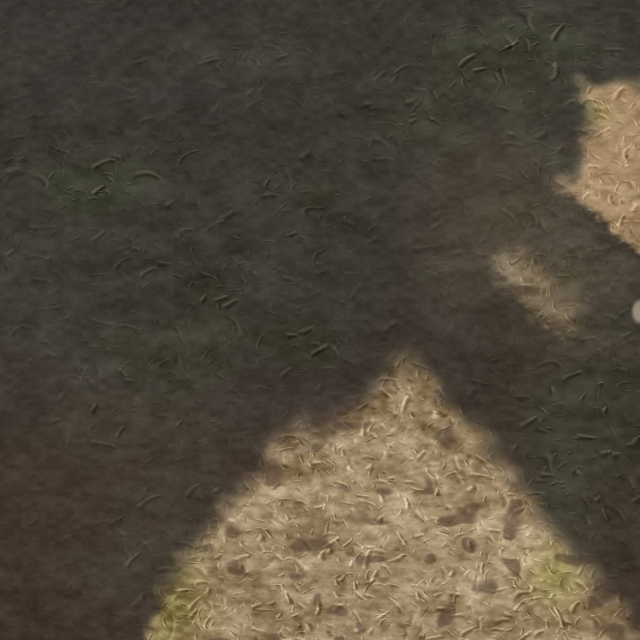
This texture is drawn by a three.js fragment shader. Its source:

```glsl
// Patches of sunlight on dry, grassy ground under soft tree shade.
varying vec2 vUv;

float hash(vec2 p) {
  return fract(sin(dot(p, vec2(127.1, 311.7))) * 43758.5453);
}

float noise(vec2 p) {
  vec2 i = floor(p), f = fract(p);
  f = f * f * (3.0 - 2.0 * f);
  return mix(mix(hash(i), hash(i + vec2(1.0, 0.0)), f.x),
             mix(hash(i + vec2(0.0, 1.0)), hash(i + 1.0), f.x), f.y);
}

float fbm(vec2 p) {
  float sum = 0.0, amp = 0.5;
  for (int i = 0; i < 4; i++) {
    sum += amp * noise(p);
    p = mat2(1.6, 1.2, -1.2, 1.6) * p + 7.3;
    amp *= 0.5;
  }
  return sum;
}

float ramp(float a, float b, float x) {
  return clamp((x - a) / (b - a), 0.0, 1.0);
}

float segment(vec2 p, vec2 a, vec2 b) {
  vec2 d = b - a;
  return length(p - a - d * clamp(dot(p - a, d) / dot(d, d), 0.0, 1.0));
}

// Soft round spot with separate horizontal and vertical radii
float spot(vec2 p, vec2 centre, vec2 radius) {
  vec2 q = (p - centre) / radius;
  return exp(-dot(q, q));
}

// Scattered short blades, each with a dark underside
float blades(vec2 p, float seed, float spread, float density) {
  vec2 cell = floor(p);
  float tone = 0.0;
  for (int y = -1; y <= 1; y++) {
    for (int x = -1; x <= 1; x++) {
      vec2 id = cell + vec2(float(x), float(y));
      float h = hash(id + seed), k = hash(id + seed + 19.7);
      float angle = (h - 0.5) * spread - 0.25;
      vec2 q = p - id - vec2(k, hash(id + seed + 41.3));
      q = mat2(cos(angle), -sin(angle), sin(angle), cos(angle)) * q;
      q.y += (k - 0.5) * 0.9 * q.x * q.x;
      float kind = hash(id + seed + 63.1);
      float reach = 0.12 + 0.4 * k * k;
      float width = 0.17 * (1.0 - 0.55 * ramp(-reach, reach, q.x));
      float lit = 1.0 - smoothstep(0.0, width, segment(q, vec2(-reach, 0.0), vec2(reach, 0.0)));
      float under = 1.0 - smoothstep(0.0, width * 1.3, segment(q, vec2(-reach, -0.17), vec2(reach * 0.7, -0.17)));
      tone += step(kind, density) * (0.35 + 0.65 * h) * (lit - 0.75 * under);
    }
  }
  return tone;
}

// Large sunlit wedge at the bottom, as a height over x
float wedge(vec2 p) {
  float top = -0.12 + 0.18 * ramp(0.2, 0.24, p.x) + 0.13 * ramp(0.24, 0.345, p.x)
    + 0.12 * ramp(0.345, 0.43, p.x) + 0.04 * ramp(0.43, 0.54, p.x)
    + 0.08 * ramp(0.54, 0.62, p.x) - 0.42 * ramp(0.66, 1.0, p.x);
  return smoothstep(-0.03, 0.035, (top - p.y) * 0.7);
}

// Sunlit notch entering from the right edge
float notch(vec2 p) {
  float left = 0.88 + 1.3 * max(0.7 - p.y, 0.0) + 0.03 * smoothstep(0.7, 0.77, p.y);
  return smoothstep(-0.022, 0.025, p.x - left) * (1.0 - smoothstep(0.855, 0.885, p.y));
}

void main() {
  vec2 p = vUv;
  vec2 ground = p * vec2(1.0, 1.25);
  float broad = fbm(ground * 7.0);
  float clod = fbm(ground * vec2(24.0, 34.0) + 11.0) - 0.47;
  float grit = fbm(ground * vec2(75.0, 95.0)) - 0.47;
  vec2 warp = vec2(noise(ground * 30.0), noise(ground * 30.0 + 31.0)) - 0.5;

  // Sunlight with ragged, blurred borders
  vec2 edge = p + warp * 0.028 + grit * 0.012;
  float glint = 0.55 * (1.0 - smoothstep(0.005, 0.05, segment(edge, vec2(0.79, 0.59), vec2(0.88, 0.51))));
  float haze = 0.16 * spot(p, vec2(0.93, 0.6), vec2(0.11, 0.08))
    + 0.10 * spot(p, vec2(0.94, 0.46), vec2(0.06, 0.025));
  float notchLight = notch(edge);
  float sun = clamp(max(max(wedge(edge), notchLight), glint) + haze, 0.0, 1.0);

  // Grass clumps in the shade
  float clump = spot(p, vec2(0.5, 0.7), vec2(0.09, 0.06)) + spot(p, vec2(0.16, 0.72), vec2(0.16, 0.06))
    + spot(p, vec2(0.33, 0.54), vec2(0.14, 0.1)) + spot(p, vec2(0.78, 0.92), vec2(0.18, 0.07))
    + spot(p, vec2(0.63, 0.81), vec2(0.1, 0.04)) + spot(p, vec2(0.93, 0.32), vec2(0.14, 0.16))
    + spot(p, vec2(0.48, 0.46), vec2(0.07, 0.04)) + spot(p, vec2(0.89, 0.57), vec2(0.05, 0.04));
  clump = clamp(clump * 0.75 + smoothstep(0.42, 0.7, broad) * 0.45, 0.0, 1.0);

  // Blade layers, sparse in the shade and tangled in the light
  vec2 bent = ground + warp * 0.02;
  float sparse = blades(bent * 30.0, 3.0, 2.4, 0.4) + 0.6 * blades(bent * 52.0, 8.0, 3.0, 0.5);
  float tangle = blades(bent * 33.0, 13.0, 4.0, 0.7) + 0.8 * blades(bent * 55.0, 27.0, 5.0, 0.7);

  // Shaded soil: cool above, brown at lower left, green in the clumps
  vec3 shade = mix(vec3(0.26, 0.22, 0.188), vec3(0.238, 0.225, 0.205), smoothstep(0.2, 0.65, p.y));
  shade = mix(shade, vec3(0.235, 0.238, 0.182), clump * 0.75);
  shade += (broad - 0.47) * 0.07 + clod * mix(0.06, 0.13, clump) + grit * 0.09;
  shade += sparse * mix(0.03, 0.14, clump) * vec3(1.0, 1.0, 0.8);
  shade += vec3(0.05, 0.03, 0.012) * spot(p, vec2(0.78, 0.65), vec2(0.16, 0.18));

  // Sunlit straw with small dark hollows and muted tufts
  vec3 straw = mix(vec3(0.57, 0.485, 0.365), vec3(0.65, 0.565, 0.44), smoothstep(0.3, 0.65, broad));
  straw += clod * 0.28 + grit * 0.34 + tangle * 0.2 * vec3(1.0, 0.97, 0.86);
  float hollow = smoothstep(0.72, 0.9, noise(bent * vec2(30.0, 38.0) + 5.0));
  straw = mix(straw, vec3(0.33, 0.26, 0.2), hollow * 0.6);
  straw = mix(straw, vec3(0.66, 0.54, 0.41) + grit * 0.2 + tangle * 0.12, notchLight * 0.6);
  float tuft = spot(p, vec2(0.91, 0.82), vec2(0.04, 0.022)) + spot(p, vec2(0.27, 0.06), vec2(0.05, 0.09))
    + spot(p, vec2(0.87, 0.1), vec2(0.04, 0.05));
  straw = mix(straw, straw * vec3(0.9, 0.95, 0.75), clamp(tuft, 0.0, 1.0));

  vec3 colour = mix(shade, straw, sun);
  float pebble = 1.0 - smoothstep(0.008, 0.016, length((p - vec2(1.0, 0.513)) * vec2(1.0, 0.7)));
  colour = mix(colour, vec3(0.58, 0.54, 0.47), pebble);
  gl_FragColor = vec4(clamp(colour, 0.0, 1.0), 1.0);
}
```
